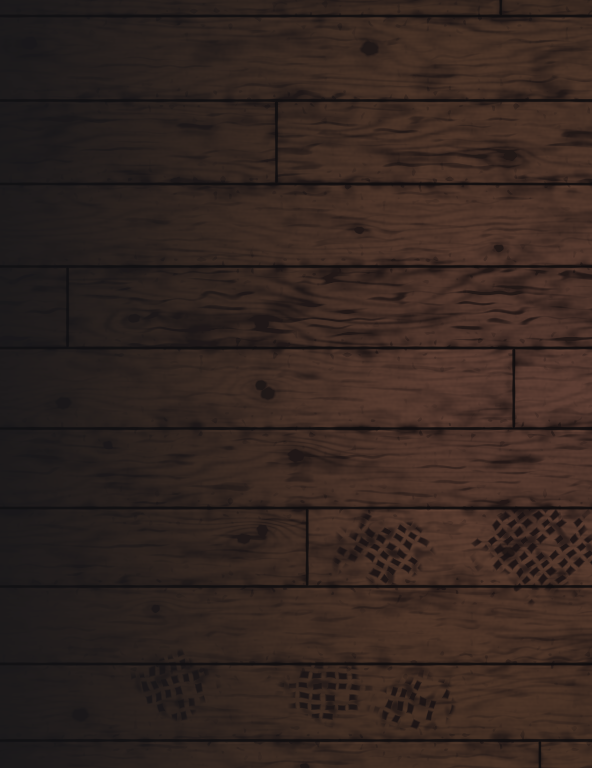
Write a WebGL 2 fragment shader that draws this texture.

```glsl
#version 300 es
precision highp float;
// Dim, worn wooden planks in horizontal rows, with knots, grain and muddy tread marks.
uniform vec2 u_resolution;
out vec4 fragColor;

float hash(vec2 p) {
  vec3 q = fract(p.xyx * 0.1031);
  q += dot(q, q.yzx + 33.33);
  return fract((q.x + q.y) * q.z);
}

float corner(vec2 cell, vec2 offset) {
  float angle = 6.2832 * hash(cell + 57.0);
  return dot(vec2(cos(angle), sin(angle)), offset);
}

// Gradient noise, about -0.7 to 0.7
float noise(vec2 p) {
  vec2 i = floor(p), f = fract(p), e = vec2(1, 0);
  vec2 u = f * f * f * (f * (f * 6.0 - 15.0) + 10.0);
  return mix(mix(corner(i, f), corner(i + e, f - e), u.x),
             mix(corner(i + e.yx, f - e.yx), corner(i + 1.0, f - 1.0), u.x), u.y);
}

// One boot tread: jittered blocks on a turned grid, faded at the rim
float tread(vec2 p, float radius, float seed) {
  float turn = 0.5 + seed * 1.3;
  vec2 g = mat2(cos(turn), sin(turn), -sin(turn), cos(turn)) * p;
  g += 0.004 * vec2(noise(p * 45.0 + seed), noise(p * 45.0 - seed));
  g /= vec2(0.0165, 0.0135);
  vec2 cell = floor(g);
  float pick = hash(cell + seed * 17.0);
  vec2 box = abs(fract(g) - 0.5 + 0.12 * (pick - 0.5)) - vec2(0.33, 0.27);
  float block = smoothstep(0.1, -0.1, max(box.x, box.y)) * step(0.18, pick);
  float rim = length(p * vec2(0.85, 1.1)) / radius + 0.5 * noise(p * 40.0 + seed * 9.0);
  float smear = smoothstep(0.05, 0.45, noise(p * 55.0 + seed * 5.0));
  return max(block, 0.7 * smear) * smoothstep(1.05, 0.75, rim);
}

void main() {
  // x runs right, y runs down, both in canvas heights
  vec2 p = vec2(gl_FragCoord.x, u_resolution.y - gl_FragCoord.y) / u_resolution.y;
  float pixel = 1.0 / u_resolution.y;

  // Rows narrow slightly towards the bottom
  float along = 85.0 - sqrt(7225.0 - 1536.0 * (p.y - 0.0208));
  float row = floor(along), t = along - row;
  float height = (84.5 - row) / 768.0;
  int index = clamp(int(row) + 1, 0, 10);
  float joint = float[11](0.652, 9.0, 0.36, 9.0, 0.088, 0.669, 9.0, 0.4, 9.0, 9.0, 0.703)[index];
  float wear = float[11](0.4, 0.4, 0.65, 0.3, 1.0, 0.22, 0.6, 0.65, 0.3, 0.25, 0.4)[index];
  float side = step(joint, p.x);
  vec2 board = vec2(row + 3.0, side * 7.0);
  if (row == 6.0 && side > 0.5) wear = 0.25;
  vec2 q = vec2(p.x, t * height) + vec2(hash(board), hash(board + 31.0)) * 20.0;

  // Knots push the growth rings aside
  float knots = 0.0, bulge = 0.0;
  for (int i = 0; i < 3; i++) {
    vec2 id = board + vec2(float(i) * 13.0, 5.0);
    vec2 centre = vec2(0.77 * hash(id), height * (0.2 + 0.6 * hash(id + 3.0)));
    float size = 0.005 + 0.007 * hash(id + 8.0);
    float present = step(0.4, hash(id + 11.0));
    vec2 d = vec2(p.x, t * height) - centre;
    float r = length(d * vec2(0.85, 1.0)) + 0.002 * noise(p * 150.0);
    knots = max(knots, present * (smoothstep(size, size * 0.5, r) + 0.3 * smoothstep(size * 2.6, size, r)));
    bulge += present * 1.6 * exp(-dot(d * vec2(0.45, 1.0), d * vec2(0.45, 1.0)) / (size * size * 4.0));
  }

  // Growth rings, dark streaks, fibres and stains
  float field = q.y * 50.0 + 4.5 * noise(q * vec2(3.0, 15.0)) + 0.7 * noise(q * vec2(12.0, 55.0)) + bulge;
  float rings = pow(0.5 + 0.5 * sin(6.2832 * field), 2.0);
  float patches = smoothstep(-0.35, 0.4, noise(q * vec2(5.0, 17.0) + 9.0));
  float streaks = smoothstep(0.12, 0.5, noise(q * vec2(13.0, 150.0) + 0.8 * noise(q * 30.0)));
  float fibres = noise(q * vec2(28.0, 240.0));
  float stains = smoothstep(0.05, 0.55, noise(q * vec2(9.0, 24.0)) + 0.4 * noise(q * vec2(35.0, 70.0)));
  float dark = rings * (0.1 + 0.45 * wear * patches) + streaks * (0.12 + 0.6 * wear) + 0.14 * fibres;
  dark += stains * (0.25 + 0.3 * wear) + 0.12 * wear + 0.07 * noise(p * 190.0);

  // Grime and specks gather along the plank edges
  float edge = min(t, 1.0 - t) * height;
  float seam = min(edge, abs(p.x - joint));
  float grime = smoothstep(-0.1, 0.5, noise(p * vec2(45.0, 60.0)));
  dark += 0.6 * grime * exp(-seam * 80.0) + 0.2 * exp(-seam * 220.0);
  dark += 0.45 * smoothstep(0.32, 0.48, noise(p * 105.0)) * exp(-edge * 45.0);
  dark += 0.8 * knots;

  // Three treads on the lower row, two larger ones above
  float mud = 0.0;
  for (int i = 0; i < 5; i++) {
    float f = float(i);
    bool low = i < 3;
    vec2 centre = low ? vec2(0.224 + f * (0.235 - 0.038 * f), 0.894 + 0.006 * f * f)
                      : vec2(0.499 + 0.205 * (f - 3.0), 0.713);
    mud = max(mud, tread(p - centre, low ? 0.046 : 0.053 + 0.018 * (f - 3.0), f + 1.0));
  }
  mud *= step(0.5, row - 5.0);

  // Wood tone, redder through the middle rows
  float warm = exp(-pow((p.y - 0.5) * 3.2, 2.0)) * smoothstep(0.1, 0.7, p.x);
  vec3 pale = mix(vec3(0.325, 0.218, 0.153), vec3(0.355, 0.235, 0.195), warm);
  pale *= 0.95 + 0.12 * hash(board + 71.0);
  vec3 wood = mix(pale, vec3(0.125, 0.085, 0.08), clamp(dark, 0.0, 0.95));
  wood = mix(wood, vec3(0.095, 0.065, 0.07), 0.88 * mud);

  // Seams: a thin dark gap with a faint worn lip beneath
  float lip = smoothstep(0.0022, 0.0, abs(t * height - 0.0035));
  wood += vec3(0.05, 0.035, 0.025) * lip * smoothstep(-0.2, 0.3, noise(p * vec2(25.0, 8.0)));
  float gap = smoothstep(0.0014 + pixel, 0.0014 - 0.5 * pixel, seam + 0.0006 * noise(p * 60.0));
  wood = mix(wood, vec3(0.055, 0.045, 0.05), 0.88 * gap);

  // Shade deepens to the left, and a little at top and bottom
  float light = smoothstep(-0.15, 0.62, p.x) * (1.0 - 0.9 * pow(p.y - 0.55, 2.0));
  vec3 shade = vec3(0.093, 0.092, 0.103) - 0.025 * gap;
  fragColor = vec4(mix(shade, wood, light), 1.0);
}
```
